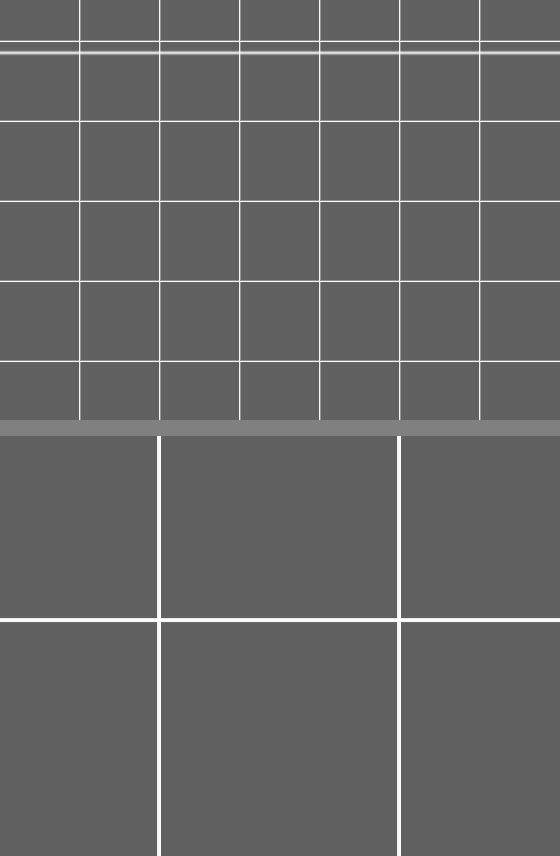
Top, the full canvas; bottom, a detail of the centre.
This pattern is drawn by a WebGL 1 fragment shader. Its source:

```glsl
precision highp float;
// A grey field ruled into square cells by thin white lines, seven cells across,
// with one soft bright band lying just below the topmost horizontal rule.
// Rules are box-filtered distances to the nearest line; the band is a Gaussian.

uniform vec2 u_resolution;

#define CELLS_ACROSS 7.0
#define GRID_OFFSET vec2(-0.004, 0.733)
#define RULE_WIDTH 0.0165
#define BAND_HEIGHT 4.589
#define BAND_SOFTNESS 0.020
#define FIELD_COLOR vec3(0.38)
#define RULE_COLOR vec3(0.98)
#define BAND_COLOR vec3(0.90, 0.91, 0.90)

// Smoothed coverage of a rule whose centre lies at the given distance.
float ruleCoverage(float distanceToRule, float pixel) {
    return clamp(0.5 + (0.5 * RULE_WIDTH - abs(distanceToRule)) / pixel, 0.0, 1.0);
}

void main() {
    // One unit is one cell; cells stay square at any canvas size.
    float pixel = CELLS_ACROSS / u_resolution.x;
    vec2 cell = gl_FragCoord.xy * pixel;

    // Nearest rule on each axis; the canvas sides themselves carry none.
    vec2 grid = cell - GRID_OFFSET;
    vec2 nearest = floor(grid + 0.5);
    nearest.x = clamp(nearest.x, 1.0, CELLS_ACROSS - 1.0);
    vec2 toRule = grid - nearest;
    float rules = max(ruleCoverage(toRule.x, pixel), ruleCoverage(toRule.y, pixel));

    // Soft horizontal band.
    float bandDistance = (cell.y - BAND_HEIGHT) / BAND_SOFTNESS;
    float band = exp(-bandDistance * bandDistance);

    vec3 color = mix(FIELD_COLOR, BAND_COLOR, band);
    color = mix(color, RULE_COLOR, rules);
    gl_FragColor = vec4(color, 1.0);
}
```
